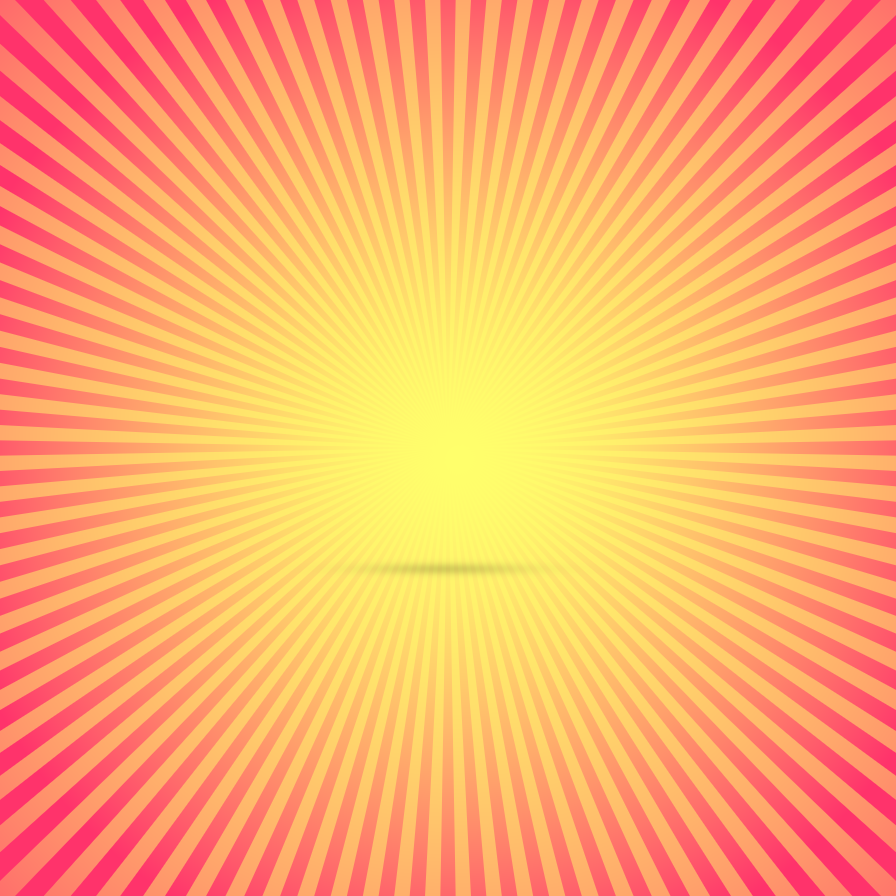
This background is drawn by a Shadertoy shader. Its source:

```glsl
// Sunburst: equal angular rays fan out from the canvas centre, fading from
// a yellow core to pink. Both ray sets share one radial falloff, but with
// different reach; a thin soft shadow lies below the core.

#define RAY_COUNT 92.0
#define GLOW_CENTER vec2(0.013, -0.013)
#define DARK_REACH 0.585
#define LIGHT_REACH 0.88
#define FALLOFF 1.6
#define CORE_COLOR vec3(1.0, 1.0, 0.42)
#define RIM_COLOR vec3(1.0, 0.2, 0.42)
#define SHADOW_CENTER vec2(-0.002, -0.135)
#define SHADOW_SIZE vec2(0.085, 0.0065)
#define SHADOW_STRENGTH 0.16

const float TAU = 6.2831853;

// Radial gradient from the core colour to the rim colour
vec3 glow(float radius, float reach) {
    float t = pow(clamp(radius / reach, 0.0, 1.0), FALLOFF);
    return mix(CORE_COLOR, RIM_COLOR, t);
}

// Smooth coverage of the dark rays, one of them along the positive x axis
float darkRays(vec2 p, float pixel) {
    float radius = max(length(p), 1e-5);
    float angle = radius > 1e-4 ? atan(p.y, p.x) : 0.0;
    float offAxis = abs(fract(angle * RAY_COUNT / TAU + 0.5) - 0.5);
    float edgeDistance = (0.25 - offAxis) * radius * TAU / RAY_COUNT;
    return clamp(edgeDistance / pixel + 0.5, 0.0, 1.0);
}

// Flat elliptical shadow with a soft rim
float shadow(vec2 p) {
    vec2 q = (p - SHADOW_CENTER) / SHADOW_SIZE;
    return SHADOW_STRENGTH * exp(-dot(q, q));
}

void mainImage(out vec4 fragColor, in vec2 fragCoord) {
    float pixel = 1.0 / min(iResolution.x, iResolution.y);
    vec2 p = (fragCoord - 0.5 * iResolution.xy) * pixel;

    // Rays
    float glowRadius = length(p - GLOW_CENTER);
    vec3 lightColor = glow(glowRadius, LIGHT_REACH);
    vec3 darkColor = glow(glowRadius, DARK_REACH);
    vec3 color = mix(lightColor, darkColor, darkRays(p, pixel));

    // Shadow
    color *= 1.0 - shadow(p);
    fragColor = vec4(color, 1.0);
}
```
